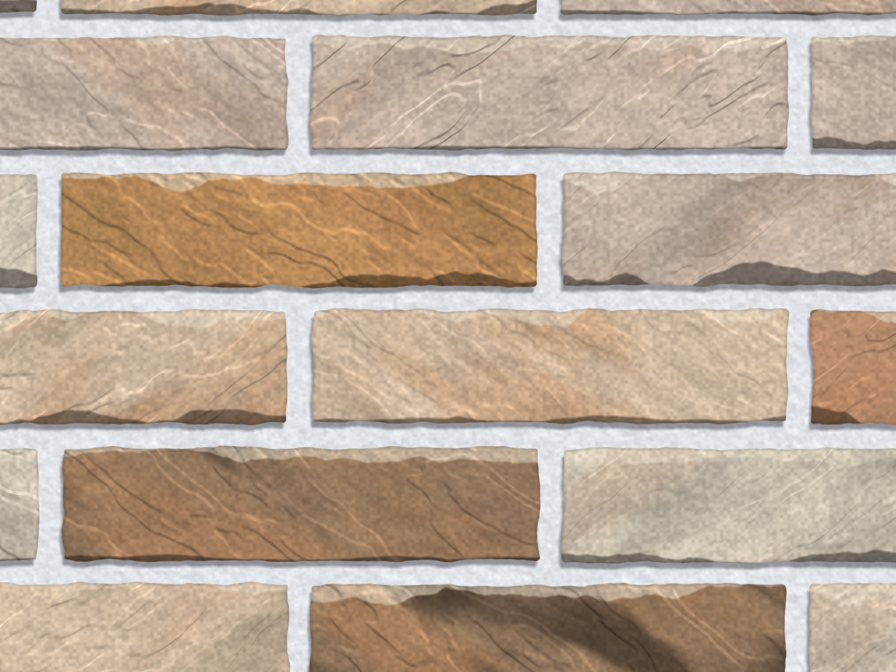
Write a Shadertoy shader that draws this texture.

```glsl
// Split-face sandstone bricks in running bond with pale, gritty mortar.
// Each brick is a noise-worn box; its ledges, chips and grain are lit from
// the upper right, and the bricks cast a thin shadow on the recessed joints.

#define BRICK_PITCH vec2(0.743, 0.2035)  // brick plus joint, in canvas heights
#define JOINT vec2(0.036, 0.036)         // mortar width between bricks
#define TOP_JOINT 0.038                  // centre of first joint below the top
#define EDGE_WEAR 0.010                  // raggedness of the brick outline
#define LIGHT vec2(0.37, 0.93)           // direction towards the sun
#define RELIEF 0.50                      // strength of stone shading
#define GRAIN 0.16                       // strength of fine sand grain
#define SHADOW_REACH 0.010               // length of shadow on the mortar
#define MORTAR vec3(0.90, 0.91, 0.93)
#define SHADOW vec3(0.53, 0.53, 0.56)
#define RUST vec3(0.73, 0.52, 0.36)
#define LIP vec3(0.90, 0.85, 0.77)

// Stone types: cream, rose, sand, ochre, brown, russet
const vec3 STONES[6] = vec3[6](
    vec3(0.80, 0.76, 0.69), vec3(0.77, 0.70, 0.64), vec3(0.81, 0.72, 0.62),
    vec3(0.73, 0.55, 0.36), vec3(0.57, 0.46, 0.36), vec3(0.71, 0.54, 0.42));

// Stone type of each brick, three to a course, from the top down
const int COURSES[18] = int[18](1,2,1, 1,1,1, 0,3,1, 2,2,5, 0,4,0, 2,4,0);

float hash(vec2 p) {
    return fract(sin(dot(p, vec2(127.1, 311.7))) * 43758.5);
}

float noise(vec2 p) {
    vec2 i = floor(p), f = fract(p);
    f = f * f * (3.0 - 2.0 * f);
    return mix(mix(hash(i), hash(i + vec2(1, 0)), f.x),
               mix(hash(i + vec2(0, 1)), hash(i + vec2(1, 1)), f.x), f.y);
}

float fbm(vec2 p) {
    float sum = 0.0, amp = 0.5;
    for (int i = 0; i < 4; i++) {
        sum += amp * noise(p);
        p = mat2(1.6, 1.2, -1.2, 1.6) * p + 7.3;
        amp *= 0.5;
    }
    return sum;
}

// Signed distance to the brick of this cell; gives its id and local position
float brickDistance(vec2 p, out vec2 id, out vec2 local) {
    float course = floor((1.0 - p.y - TOP_JOINT) / BRICK_PITCH.y);
    float shift = mod(course, 2.0) < 0.5 ? 0.446 : 0.075;
    float column = floor((p.x - shift) / BRICK_PITCH.x);
    id = vec2(column + 1.0, course + 1.0);
    vec2 centre = vec2(shift + (column + 0.5) * BRICK_PITCH.x,
                       1.0 - TOP_JOINT - (course + 0.5) * BRICK_PITCH.y);
    centre += 0.005 * (vec2(hash(id), hash(id + 5.0)) - 0.5);
    local = p - centre;
    vec2 q = abs(local) - 0.5 * (BRICK_PITCH - JOINT) + 0.005;
    float d = length(max(q, 0.0)) + min(max(q.x, q.y), 0.0) - 0.005;
    return d + EDGE_WEAR * (fbm(p * 24.0) - 0.47);
}

// Coordinates running along the slanted bedding of one brick
vec2 bedding(vec2 local, vec2 id) {
    float tilt = hash(id + 3.0) < 0.5 ? -0.6 : 0.65;
    float c = cos(tilt), s = sin(tilt);
    return mat2(c, -s, s, c) * local + 10.0 * hash(id + 8.0);
}

// Height of the split face: broken ledges, lumps and sand grain
float stoneHeight(vec2 local, vec2 id) {
    vec2 q = bedding(local, id);
    float n = fbm(q * vec2(5.0, 15.0));
    float rough = mix(0.15, 0.6, hash(id + 21.0));
    float ledges = smoothstep(0.41, 0.45, n) + smoothstep(0.56, 0.60, n);
    return rough * ledges + 0.9 * fbm(q * vec2(22.0, 38.0));
}

vec3 stoneColor(vec2 p, vec2 local, vec2 id, float px) {
    ivec2 cell = ivec2(clamp(id, vec2(0), vec2(2, 5)));
    int kind = COURSES[cell.y * 3 + cell.x];
    vec3 col = STONES[kind];
    vec2 q = bedding(local, id);

    // Mineral streaks and dark stains follow the bedding
    float rust = smoothstep(0.48, 0.72, fbm(q * vec2(2.5, 9.0) + 31.0));
    float stain = smoothstep(0.45, 0.68, fbm(q * vec2(3.0, 11.0) + 57.0));
    col = mix(col, RUST, rust * (kind < 2 ? 0.2 : 0.45));
    col *= 1.0 - stain * (kind == 4 ? 0.42 : 0.10);
    col *= 0.92 + 0.17 * fbm(local * 14.0 + id * 9.0);

    // Pale lip on the top edge, shaded break on the bottom edge
    float halfHeight = 0.5 * (BRICK_PITCH.y - JOINT.y);
    float top = 0.060 * (fbm(vec2(p.x * 11.0, id.y * 7.0)) - 0.30);
    float lip = 1.0 - smoothstep(-0.002, 0.003, halfHeight - local.y - top);
    float low = 0.10 * hash(id + 13.0) * (fbm(vec2(p.x * 9.0, id.y * 5.0 + 40.0)) - 0.33);
    float chip = 1.0 - smoothstep(-px, px + 0.002, local.y + halfHeight - low);
    col = mix(col, LIP, 0.55 * lip);
    col *= 1.0 - 0.42 * chip;

    // Slope towards the light, with deeper creases than highlights
    float slope = stoneHeight(local, id) - stoneHeight(local + 0.004 * LIGHT, id);
    col *= 1.0 + clamp(RELIEF * slope, -0.42, 0.16);
    return col * (1.0 + GRAIN * (noise(p * 190.0) - 0.5));
}

vec3 mortarColor(vec2 p) {
    float slope = fbm(p * 60.0) - fbm((p + 0.004 * LIGHT) * 60.0);
    return MORTAR * (0.98 + 0.22 * slope + 0.08 * (noise(p * 170.0) - 0.5));
}

void mainImage(out vec4 fragColor, in vec2 fragCoord) {
    float px = 1.0 / iResolution.y;
    vec2 p = fragCoord * px;
    vec2 id, local, otherId, otherLocal;

    // Mortar, shaded where a brick stands towards the light
    float blocker = brickDistance(p + SHADOW_REACH * LIGHT, otherId, otherLocal);
    float shade = 1.0 - smoothstep(-0.004, 0.003, blocker);
    vec3 mortar = mortarColor(p);
    mortar = mix(mortar, SHADOW * mortar / MORTAR, 0.85 * shade);

    // Brick face over the mortar
    float d = brickDistance(p, id, local);
    vec3 stone = stoneColor(p, local, id, px);
    stone *= 1.0 - 0.12 * smoothstep(-0.006, 0.0, d);
    vec3 col = mix(stone, mortar, smoothstep(-px, px, d));
    fragColor = vec4(clamp(col, 0.0, 1.0), 1.0);
}
```
